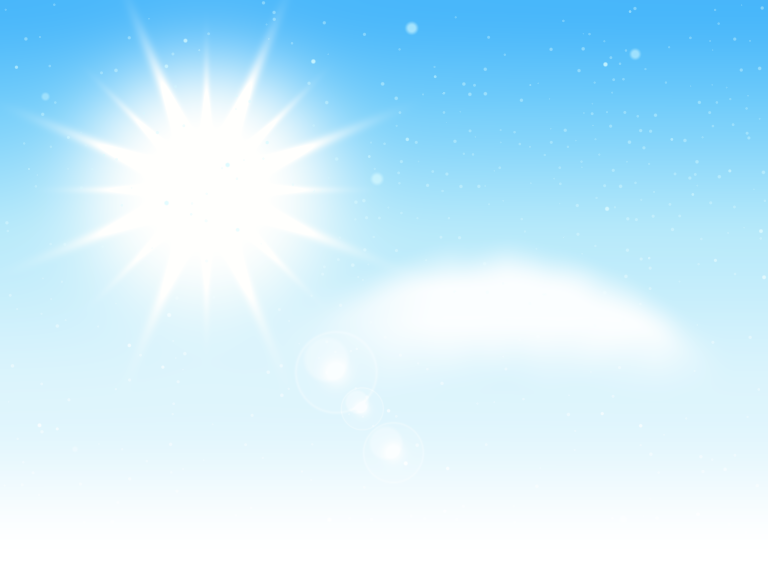
Write a WebGL 1 fragment shader that draws this background.

```glsl
precision highp float;
// Bright summer sky: starburst sun, soft cloud, lens flare and drifting sparkles.
uniform vec2 u_resolution;

// Positions and lengths are in canvas heights.
const vec3 SKY_TOP = vec3(0.28, 0.715, 0.98);
const vec3 SKY_HIGH = vec3(0.44, 0.80, 0.98);
const vec3 SKY_MID = vec3(0.70, 0.91, 0.98);
const vec3 SKY_LOW = vec3(0.87, 0.96, 0.99);
const vec3 WHITE = vec3(1.0);
const vec3 SUN_COLOR = vec3(1.0, 1.0, 0.992);
const vec3 SPARKLE_COLOR = vec3(0.83, 0.98, 1.0);
const vec2 SUN_POS = vec2(0.361, 0.668);
const float SUN_RADIUS = 0.175;
const float RAY_STEP = 0.785398;
const vec2 FLARE_AXIS = vec2(0.227, -0.319);
const float FLARE_SPACING = 1.2;
const vec3 FLARE_RADII = vec3(0.073, 0.038, 0.054);
const float CLOUD_CENTER = 0.84;
const float CLOUD_HALF_WIDTH = 0.45;
const float CLOUD_BASE = 0.36;
const float CLOUD_HEIGHT = 0.18;

vec2 hash2(vec2 cell) {
  vec3 q = fract(cell.xyx * vec3(0.1031, 0.1030, 0.0973));
  q += dot(q, q.yzx + 33.33);
  return fract((q.xx + q.yz) * q.zy);
}

float gradientDot(vec2 cell, vec2 f, vec2 corner) {
  return dot(hash2(cell + corner) * 2.0 - 1.0, f - corner);
}

float gradientNoise(vec2 p) {
  vec2 cell = floor(p);
  vec2 f = fract(p);
  vec2 w = f * f * f * (f * (f * 6.0 - 15.0) + 10.0);
  float low = mix(gradientDot(cell, f, vec2(0.0)), gradientDot(cell, f, vec2(1.0, 0.0)), w.x);
  float high = mix(gradientDot(cell, f, vec2(0.0, 1.0)), gradientDot(cell, f, vec2(1.0)), w.x);
  return mix(low, high, w.y);
}

vec3 skyColor(float y) {
  vec3 c = mix(WHITE, SKY_LOW, smoothstep(0.02, 0.30, y));
  c = mix(c, SKY_MID, smoothstep(0.27, 0.68, y));
  c = mix(c, SKY_HIGH, smoothstep(0.57, 0.86, y));
  return mix(c, SKY_TOP, smoothstep(0.78, 1.0, y));
}

// Eight tapered beams, folded into one angular sector.
float rays(vec2 d, float offset, float width, float reach) {
  float r = length(d);
  float a = mod(atan(d.y, d.x + 1e-5) - offset + RAY_STEP * 0.5, RAY_STEP) - RAY_STEP * 0.5;
  float across = r * sin(a) / width;
  return exp(-across * across) * (1.0 - smoothstep(0.10, reach, r));
}

// Crisp upper dome, with a long fade below and at the left.
float cloud(vec2 p) {
  float x = (p.x - CLOUD_CENTER) / CLOUD_HALF_WIDTH;
  float wobble = 0.035 * gradientNoise(p * 5.0) + 0.012 * gradientNoise(p * 13.0);
  float top = CLOUD_BASE + CLOUD_HEIGHT * (1.0 - x * x) + wobble;
  float body = 1.0 - smoothstep(top - 0.055, top + 0.045, p.y);
  float base = smoothstep(0.29, 0.45, p.y + wobble);
  float sides = smoothstep(0.40, 0.78, p.x) * (1.0 - smoothstep(1.14, 1.29, p.x));
  return body * base * sides;
}

float flare(vec2 p) {
  float light = 0.0;
  for (int i = 0; i < 3; i++) {
    float radius = i == 0 ? FLARE_RADII.x : (i == 1 ? FLARE_RADII.y : FLARE_RADII.z);
    vec2 d = p - SUN_POS - FLARE_AXIS * pow(FLARE_SPACING, float(i));
    float r = length(d) / radius;
    float rim = (r - 0.97) / 0.035;
    float inner = length(d / radius - vec2(-0.24, 0.31));
    light += 0.28 * exp(-rim * rim) + 0.10 * (1.0 - smoothstep(0.94, 1.0, r));
    light += 0.32 * (1.0 - smoothstep(0.45, 0.60, inner)) + 0.9 * exp(-r * r * 9.0);
  }
  return min(light, 1.0);
}

// One jittered dot per occupied grid cell.
float sparkles(vec2 p, float scale, float size, float amount) {
  vec2 cell = floor(p * scale);
  vec2 chance = hash2(cell + scale * 7.0);
  float radius = size * mix(0.45, 1.0, chance.y);
  float margin = radius * scale;
  vec2 center = mix(vec2(margin), vec2(1.0 - margin), hash2(cell + scale * 3.0 + 19.0));
  float r = length(fract(p * scale) - center) / margin;
  return step(chance.x, amount) * (1.0 - smoothstep(0.35, 1.0, r)) * mix(0.4, 1.0, chance.y);
}

void main() {
  vec2 p = gl_FragCoord.xy / u_resolution.y;
  vec3 color = skyColor(p.y);
  color = mix(color, WHITE, 0.93 * cloud(p));

  // Sun glow and alternating long and short beams
  vec2 d = p - SUN_POS;
  float r = length(d) / SUN_RADIUS;
  float glow = 1.0 - exp(-4.2 * exp(-r * r * 1.25)) + 0.12 * exp(-r * 0.9);
  float beams = 0.55 * rays(d, RAY_STEP * 0.5, 0.010, 0.42) + 0.32 * rays(d, 0.0, 0.006, 0.32);
  color = mix(color, SUN_COLOR, clamp(glow + beams, 0.0, 1.0));
  color = mix(color, WHITE, 0.85 * flare(p));

  // Fine dust gathers in a slanted band; larger dots are sparse
  float band = (p.y - 0.72 - 0.28 * (p.x - 0.85)) / 0.16;
  float dust = exp(-band * band) * smoothstep(0.45, 0.75, p.x);
  float dots = 0.45 * sparkles(p, 38.0, 0.0045, 0.16 + 0.38 * dust);
  dots += 0.85 * sparkles(p, 13.0, 0.0055, 0.24) + 0.65 * sparkles(p, 5.0, 0.014, 0.22);
  color = mix(color, mix(WHITE, SPARKLE_COLOR, smoothstep(0.3, 0.8, p.y)), min(dots, 1.0));
  gl_FragColor = vec4(color, 1.0);
}
```
